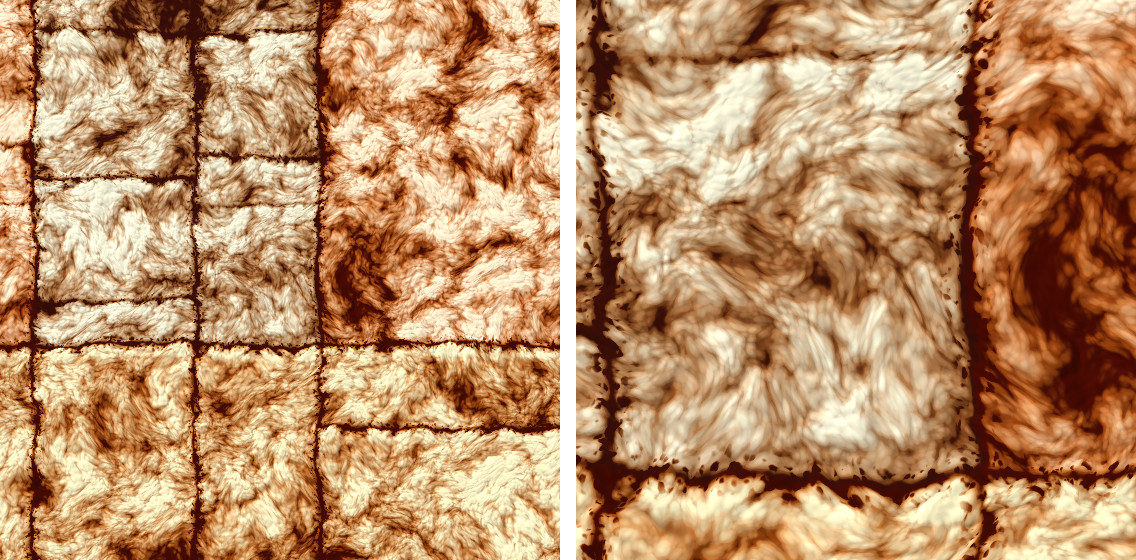
Left, the full canvas; right, a detail of the centre.
Reproduce this texture procedurally as a Shadertoy shader.

```glsl
const float TAU = 6.2831853;
const float COARSE_CELLS = 6.0;
const float FINE_CELLS = 22.0;
const float GRAIN_CELLS = 90.0;
const float COARSE_WEIGHT = 0.70;
const float FINE_WEIGHT = 0.66;
const float GRAIN_WEIGHT = 0.40;
const float RAGGEDNESS = 0.0024;
const float CORE_WIDTH = 0.0036;
const float HALO_WIDTH = 0.018;
const float GRID_STEP = 0.125;
const float PIT_CELLS = 150.0;
const float BRIGHTNESS = -0.13;
const float CONTRAST = 1.25;
const float RELIEF = 0.12;
const float LOWER_EDGE = 0.383;

// Ramp from burnt rust to cream
const vec3 RUST_RAMP[6] = vec3[6](
    vec3(0.25, 0.04, 0.01), vec3(0.53, 0.24, 0.05), vec3(0.71, 0.44, 0.22),
    vec3(0.80, 0.60, 0.41), vec3(0.88, 0.76, 0.61), vec3(0.97, 0.95, 0.84));
const float RAMP_STOPS[6] = float[6](0.025, 0.125, 0.30, 0.51, 0.725, 0.91);

// Vertical seams, then horizontal seams: height, left, right, strength
const float COLUMNS[3] = float[3](0.062, 0.350, 0.572);
const vec4 ROWS[9] = vec4[9](
    vec4(0.383, -1.0, 2.0, 1.0), vec4(0.943, 0.062, 0.572, 0.7),
    vec4(0.678, 0.062, 0.35, 0.9), vec4(0.464, 0.062, 0.35, 0.75),
    vec4(0.720, 0.35, 0.572, 0.8), vec4(0.635, 0.35, 0.572, 0.5),
    vec4(0.235, 0.572, 1.1, 0.9), vec4(0.745, -0.1, 0.062, 0.6),
    vec4(0.635, -0.1, 0.062, 0.6));

// Broad stains and bleached areas: centre, radius, brightness change
const vec4 STAINS[11] = vec4[11](
    vec4(0.20, 0.57, 0.10, 0.9), vec4(0.11, 0.80, 0.08, 0.7),
    vec4(0.45, 0.90, 0.06, 0.7), vec4(0.28, 0.80, 0.09, -0.9),
    vec4(0.50, 0.77, 0.06, -1.1), vec4(0.64, 0.87, 0.05, -1.7),
    vec4(0.43, 0.28, 0.10, -1.0), vec4(0.20, 0.29, 0.09, -0.7),
    vec4(0.75, 0.32, 0.09, 1.0), vec4(0.87, 0.14, 0.06, 1.4),
    vec4(0.72, 0.195, 0.06, -1.2));

vec2 hash2(vec2 p) {
    return fract(sin(vec2(dot(p, vec2(127.1, 311.7)), dot(p, vec2(269.5, 183.3)))) * 43758.5);
}

// Distance to the nearest cell point, repeating after "period" cells
float cellDistance(vec2 p, float period) {
    vec2 base = floor(p);
    float nearest = 2.0;
    for (int y = -1; y <= 1; y++)
        for (int x = -1; x <= 1; x++) {
            vec2 cell = base + vec2(x, y);
            nearest = min(nearest, length(cell + hash2(mod(cell, period) + period) - p));
        }
    return nearest;
}

// Layered rounded cells, scaled to about unit spread
float puffs(vec2 p, float cells, int layers) {
    float sum = 0.0, weight = 0.5;
    for (int i = 0; i < layers; i++) {
        float d = cellDistance(p * cells, cells);
        sum += weight * (0.25 - d * d);
        weight *= 0.6;
        cells *= 2.0;
    }
    return sum / 0.11;
}

// Swirls from layered sines in crossing directions
vec2 swirl(vec2 p) {
    p += 0.016 * sin(TAU * vec2(3.0 * p.y + p.x, 2.0 * p.x - 3.0 * p.y) + vec2(0.4, 2.1));
    p += 0.007 * sin(TAU * vec2(7.0 * p.y - 4.0 * p.x, 8.0 * p.x + 3.0 * p.y) + vec2(1.7, 0.3));
    p += 0.003 * sin(TAU * vec2(17.0 * p.y + 9.0 * p.x, 15.0 * p.x - 11.0 * p.y));
    return p + 0.0013 * sin(TAU * vec2(41.0 * p.y - 23.0 * p.x, 37.0 * p.x + 19.0 * p.y));
}

float seam(float d) {
    return 2.8 * exp(-d * d / (CORE_WIDTH * CORE_WIDTH)) + 0.9 * exp(-d / HALO_WIDTH);
}

vec3 rustColour(float tone) {
    vec3 colour = RUST_RAMP[0];
    for (int i = 1; i < 6; i++)
        colour = mix(colour, RUST_RAMP[i], smoothstep(RAMP_STOPS[i - 1], RAMP_STOPS[i], tone));
    return colour;
}

void mainImage(out vec4 fragColor, in vec2 fragCoord) {
    vec2 uv = fragCoord / iResolution.xy;
    vec2 swirled = swirl(uv);
    float coarse = puffs(swirled, COARSE_CELLS, 4);
    float fine = puffs(swirled, FINE_CELLS, 4);
    float grain = puffs(swirled, GRAIN_CELLS, 2);
    float relief = fine - puffs(swirled + vec2(-0.002, 0.003), FINE_CELLS, 4);
    vec2 torn = mix(uv, swirled, 0.25) + RAGGEDNESS * vec2(fine, -fine);

    // Panel regions
    float right = 1.0 - smoothstep(0.060, 0.064, torn.x) * (1.0 - smoothstep(0.570, 0.574, torn.x));
    float upper = smoothstep(LOWER_EDGE - 0.002, LOWER_EDGE + 0.002, torn.y);
    float level = BRIGHTNESS + COARSE_WEIGHT * coarse + FINE_WEIGHT * fine + GRAIN_WEIGHT * grain;

    for (int i = 0; i < 11; i++) {
        vec2 offset = (swirled - STAINS[i].xy) / STAINS[i].z;
        level += STAINS[i].w * exp(-dot(offset, offset));
    }

    // Soft brown grid between bleached patches on the right
    vec2 grid = (abs(fract((swirled - COLUMNS[2]) / GRID_STEP + 0.5) - 0.5)) * GRID_STEP / 0.018;
    float stain = max(exp(-grid.x * grid.x), exp(-grid.y * grid.y));
    level += right * upper * (0.5 - 1.5 * stain);

    // Ragged seams with a pale lip under each row
    float nearSeam = 0.0;
    for (int i = 0; i < 3; i++) {
        float d = abs(fract(torn.x - COLUMNS[i] + 0.5) - 0.5);
        level -= seam(d);
        nearSeam = max(nearSeam, exp(-d / HALO_WIDTH));
    }
    for (int i = 0; i < 9; i++) {
        vec4 row = ROWS[i];
        float span = row.w * smoothstep(row.y - 0.004, row.y + 0.004, torn.x)
                   * (1.0 - smoothstep(row.z - 0.004, row.z + 0.004, torn.x));
        float below = row.x - torn.y;
        float lip = (below - 0.016) / 0.009;
        level += span * (1.2 * exp(-lip * lip) - seam(abs(below)));
        nearSeam = max(nearSeam, span * exp(-abs(below) / HALO_WIDTH));
    }

    // Small irregular pits gather along the seams
    float pitEdge = cellDistance(torn * PIT_CELLS, PIT_CELLS) + 0.12 * grain;
    level -= 2.4 * (1.0 - smoothstep(0.10, 0.38, pitEdge)) * smoothstep(0.3, 0.8, nearSeam);

    // Colour, panel tints and relief light
    vec3 colour = rustColour(1.0 / (1.0 + exp(-CONTRAST * level)));
    float grey = dot(colour, vec3(0.3, 0.59, 0.11));
    vec3 upperTint = mix(mix(colour, grey * vec3(1.0, 0.99, 0.88), 0.22), colour * vec3(1.05, 0.98, 0.95), right);
    colour = mix(colour * vec3(1.02, 1.0, 0.92), upperTint, upper);
    colour *= 1.0 + RELIEF * clamp(relief, -2.0, 2.0);
    fragColor = vec4(clamp(colour, 0.0, 1.0), 1.0);
}
```
